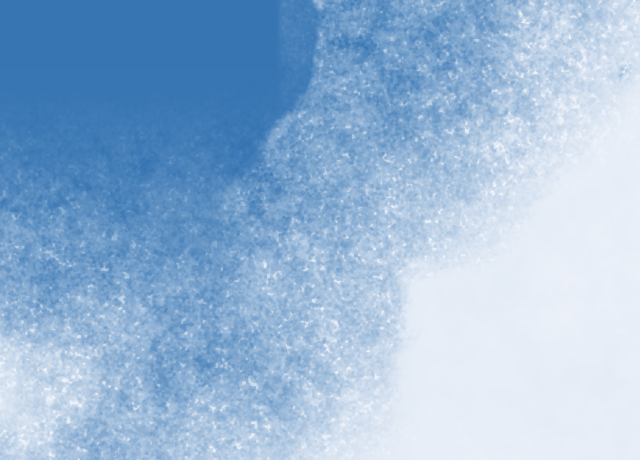
A Shadertoy shader for this background:

```glsl
// Blue watercolour wash fading from the upper left to pale grainy paper at the lower right.

const vec3 PAPER = vec3(0.922, 0.943, 0.975);
const vec3 PIGMENT = vec3(0.215, 0.460, 0.700);

vec2 hash2(vec2 cell) {
    vec3 h = fract(cell.xyx * vec3(0.1031, 0.1030, 0.0973));
    h += dot(h, h.yzx + 33.33);
    return fract((h.xx + h.yz) * h.zy);
}

// Cellular noise with softly blended cells, centred on zero
float softCells(vec2 p) {
    vec2 base = floor(p);
    vec2 local = p - base;
    float total = 0.0;
    float weights = 0.0;
    for (int y = -1; y <= 1; y++) {
        for (int x = -1; x <= 1; x++) {
            vec2 offset = vec2(x, y);
            vec2 jitter = hash2(base + offset);
            vec2 d = offset + jitter - local;
            float w = exp(-6.0 * dot(d, d));
            total += w * hash2(base + offset + 71.0).x;
            weights += w;
        }
    }
    return total / weights - 0.5;
}

// Several octaves of soft cells, each turned against the last
float layeredCells(vec2 p, float gain) {
    float sum = 0.0;
    float amplitude = 1.0;
    for (int i = 0; i < 4; i++) {
        sum += amplitude * softCells(p);
        p = mat2(1.6, 1.2, -1.2, 1.6) * p + 17.3;
        amplitude *= gain;
    }
    return sum;
}

// Soft elliptical stain
float stain(vec2 p, vec2 center, vec2 radius) {
    vec2 d = (p - center) / radius;
    return exp(-dot(d, d));
}

// Light wash: thins along the diagonal, with a few pools and a bare corner
float lightWash(vec2 p) {
    float wash = 0.62 * (1.0 - smoothstep(0.65, 1.2, p.x + 0.6 * p.y));
    wash += 0.15 * stain(p, vec2(0.46, 0.85), vec2(0.16, 0.17));
    wash += 0.10 * stain(p, vec2(0.58, 0.70), vec2(0.06, 0.10));
    wash += 0.10 * stain(p, vec2(0.71, 0.22), vec2(0.16, 0.18));
    wash -= 0.50 * stain(p, vec2(0.01, 0.88), vec2(0.17, 0.21));
    return max(wash, 0.02);
}

// Coverage of the dark wash: crisp at the upper right, feathered below
float darkCoverage(vec2 p, float cloud) {
    float edge = mix(0.495, 0.375, smoothstep(0.12, 0.42, p.y));
    float feather = mix(0.006, 0.05, smoothstep(0.12, 0.60, p.y));
    float side = 1.0 - smoothstep(-feather, feather, p.x - edge - 0.02 * cloud);
    float bottom = mix(0.55, 0.62, smoothstep(0.0, 0.25, p.x));
    float fade = 1.0 - smoothstep(bottom - 0.20, bottom + 0.05, p.y + 0.12 * cloud);
    return side * fade;
}

// Coverage of the clean paper, bounded by a ragged step
float cleanPaper(vec2 p, float cloud) {
    float shore = mix(0.60, 0.35, smoothstep(0.78, 0.90, p.x));
    float below = smoothstep(-0.04, 0.04, p.y - shore + 0.10 * cloud);
    float right = smoothstep(-0.025, 0.025, p.x - 0.645 + 0.05 * cloud);
    return below * right;
}

void mainImage(out vec4 fragColor, in vec2 fragCoord) {
    // p runs from the top left corner; q keeps noise cells round
    vec2 uv = fragCoord / iResolution.xy;
    vec2 p = vec2(uv.x, 1.0 - uv.y);
    vec2 q = fragCoord / iResolution.y;

    float cloud = layeredCells(q * 6.0, 0.65);
    float mottle = layeredCells(q * 24.0 + 40.0, 0.75);
    float grain = softCells(q * 165.0) + 0.7 * softCells(q * 85.0 + 9.0);

    // Washes
    vec2 ragged = p + 0.02 * vec2(cloud, mottle);
    float density = lightWash(ragged);
    float dark = darkCoverage(p, cloud);
    float depth = 1.0 - 0.16 * smoothstep(0.15, 0.52, p.y);
    density = mix(density, depth, dark);

    // Pale brush streak inside the crisp edge
    float streak = smoothstep(0.430, 0.445, p.x) * (1.0 - smoothstep(0.12, 0.32, p.y));
    density -= 0.07 * streak * dark;

    // Small drops of pigment
    vec2 drop = vec2(0.014, 0.018);
    density += 0.13 * stain(ragged, vec2(0.648, 0.175), drop);
    density += 0.15 * stain(ragged, vec2(0.535, 0.290), drop);
    density += 0.18 * stain(ragged, vec2(0.975, 0.160), drop);
    density += 0.14 * stain(ragged, vec2(0.803, 0.335), drop);

    // Granulation is strongest where the wash is half dry
    float halfDry = clamp(4.2 * density * (1.0 - density), 0.0, 1.0);
    float texture0 = 0.20 * cloud + 0.14 * mottle + 0.22 * grain;
    density += halfDry * texture0;
    float flecks = smoothstep(0.38, 0.68, -grain);
    density -= 0.16 * flecks * halfDry;

    // Clean paper keeps only a trace of tone
    float paperTone = 0.02 + 0.025 * cloud + 0.012 * mottle;
    density = mix(density, paperTone, cleanPaper(p, cloud + 0.5 * mottle));

    fragColor = vec4(mix(PAPER, PIGMENT, clamp(density, 0.0, 1.0)), 1.0);
}
```
